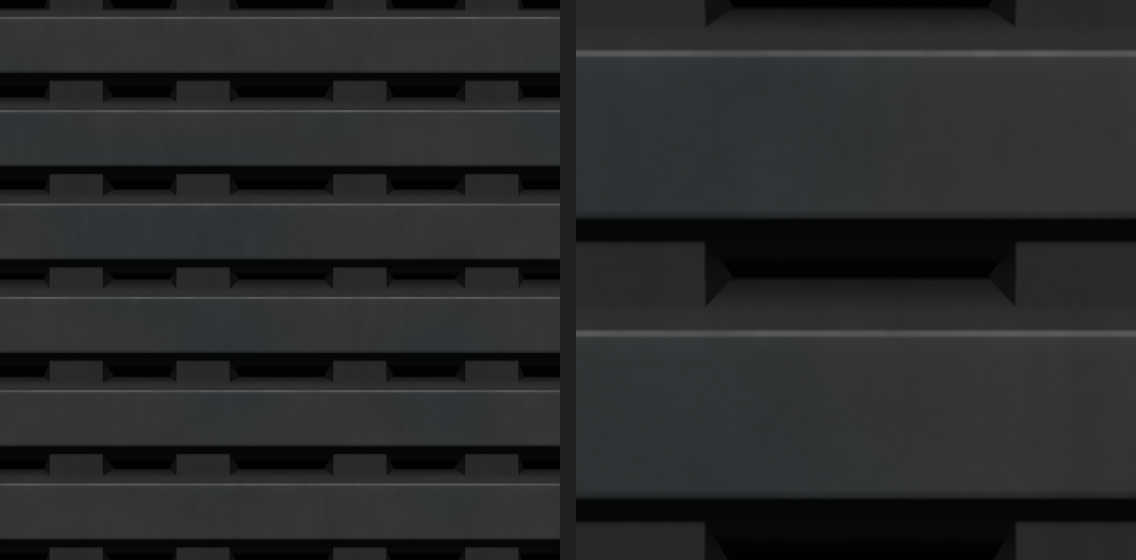
Left, the full canvas; right, a detail of the centre.
Write a WebGL 2 fragment shader that draws this texture.

```glsl
#version 300 es
precision highp float;
// Dark slatted grille: six horizontal bars over recessed slots split by four blocks.

uniform vec2 u_resolution;
out vec4 outColor;

// Layout in grid units: the canvas is SIDE units wide and high.
const float SIDE = 768.0;
const float ROWS = 6.0;
const float PITCH = SIDE / ROWS;
const float FIRST_EDGE = 24.5;    // top edge of the first bar, from the top
const float BAR_END = 75.5;
const float BLOCK_TOP = 86.0;
const float BLOCK_END = 116.0;
const float BLOCK_WIDTH = 73.0;
const float BLOCK_LEFT[4] = float[4](68.0, 242.0, 457.0, 638.0);
const float LEDGE_DEPTH[6] = float[6](19.0, 20.5, 25.0, 19.5, 21.0, 13.0);

const vec3 BAR_WARM = vec3(0.205, 0.206, 0.204);
const vec3 BAR_COOL = vec3(0.184, 0.199, 0.205);
const vec3 EDGE_LIGHT = vec3(0.37, 0.375, 0.37);
const vec3 BLOCK_GREY = vec3(0.158, 0.162, 0.165);
const vec3 LEDGE_LIGHT = vec3(0.182, 0.182, 0.182);
const vec3 LEDGE_DARK = vec3(0.105, 0.106, 0.106);
const vec3 SLOT_SHADE = vec3(0.027, 0.034, 0.033);
const vec3 SLOT_BLACK = vec3(0.004, 0.005, 0.005);
const vec3 WALL_GREY = vec3(0.062, 0.067, 0.067);
const vec3 UNDER_BAR = vec3(0.019, 0.026, 0.026);

float hash(vec2 p) {
  return fract(sin(dot(p, vec2(127.1, 311.7))) * 43758.5453);
}

// Value noise that wraps after the given whole number of cells.
float wrapNoise(vec2 uv, vec2 cells) {
  vec2 p = uv * cells;
  vec2 i = floor(p);
  vec2 f = fract(p);
  f = f * f * (3.0 - 2.0 * f);
  vec2 a = mod(i, cells);
  vec2 b = mod(i + 1.0, cells);
  float low = mix(hash(a), hash(vec2(b.x, a.y)), f.x);
  float high = mix(hash(vec2(a.x, b.y)), hash(b), f.x);
  return mix(low, high, f.y);
}

// Soft step at an edge, and soft band between two edges.
float rise(float edge, float v, float soft) {
  return smoothstep(edge - soft, edge + soft, v);
}

float band(float start, float end, float v, float soft) {
  return rise(start, v, soft) * (1.0 - rise(end, v, soft));
}

// Slanted side wall of a slot; side is the distance away from the block.
float wallMask(float side, float width, float d, float ledgeTop, float soft) {
  float t = clamp(side / width, 0.0, 1.0);
  float upper = mix(BLOCK_TOP, ledgeTop - 2.0, t);
  float lower = mix(BLOCK_END, ledgeTop, t);
  return band(0.0, width, side, soft) * band(upper, lower, d, soft);
}

// Recess below a bar: slot, ledge, side walls and blocks.
vec3 recess(float x, float d, float ledgeTop, float soft) {
  vec3 slot = mix(SLOT_SHADE, SLOT_BLACK, smoothstep(91.0, 98.0, d));
  vec3 ledge = mix(LEDGE_DARK, LEDGE_LIGHT, smoothstep(ledgeTop, 121.0, d));
  vec3 color = mix(slot, ledge, rise(ledgeTop, d, soft * 1.6));
  vec3 blockColor = mix(BLOCK_GREY, LEDGE_LIGHT, smoothstep(113.0, 121.0, d));
  blockColor *= mix(0.8, 1.0, smoothstep(BLOCK_TOP, BLOCK_TOP + 4.0, d));

  for (int i = 0; i < 4; i++) {
    float left = BLOCK_LEFT[i];
    float dx = mod(x - left + SIDE * 0.5, SIDE) - SIDE * 0.5;
    float across = left / SIDE;
    float rightWall = wallMask(dx - BLOCK_WIDTH, mix(15.5, 5.0, across), d, ledgeTop, soft);
    float leftWall = wallMask(-dx, mix(6.0, 16.0, across), d, ledgeTop, soft);
    vec3 wall = mix(SLOT_SHADE, WALL_GREY, smoothstep(BLOCK_TOP, 104.0, d));
    color = mix(color, wall, max(rightWall, leftWall));
    color = mix(color, blockColor, band(0.0, BLOCK_WIDTH, dx, soft));
  }
  return mix(UNDER_BAR, color, rise(BLOCK_TOP, d, soft));
}

// Bar face with a slow drift between warm and cool grey.
vec3 barFace(vec2 uv, float row, float d) {
  float drift = 0.75 * wrapNoise(uv, vec2(5.0, 6.0)) + 0.25 * hash(vec2(row, 4.0));
  vec3 color = mix(BAR_WARM, BAR_COOL, smoothstep(0.25, 0.8, drift));
  color *= 1.0 + 0.06 * (1.0 - smoothstep(1.0, 12.0, d));
  return color * (1.0 - 0.3 * smoothstep(BAR_END - 5.0, BAR_END, d));
}

void main() {
  vec2 uv = gl_FragCoord.xy / u_resolution;
  float soft = max(1.0, 0.7 * SIDE / u_resolution.y);

  // Row cell: d runs downward from the bar's lit top edge.
  float fromTop = mod((1.0 - uv.y) * SIDE - FIRST_EDGE + 6.0, SIDE);
  float row = min(floor(fromTop / PITCH), ROWS - 1.0);
  float d = fromTop - row * PITCH - 6.0;
  float ledgeTop = PITCH - LEDGE_DEPTH[int(row)];

  vec3 color = d < 0.0 ? LEDGE_LIGHT : recess(uv.x * SIDE, d, ledgeTop, soft);
  color = mix(color, barFace(uv, row, d), band(0.0, BAR_END, d, soft));

  // Worn bright line along the top edge.
  float wear = wrapNoise(uv, vec2(24.0, 6.0)) * 0.6 + wrapNoise(uv, vec2(90.0, 12.0)) * 0.4;
  float line = 1.0 - smoothstep(0.4, 1.4 + soft, abs(d));
  color = mix(color, EDGE_LIGHT, line * mix(0.6, 1.0, wear));

  // Smudges, faint upright streaks and fine grain.
  float smudge = wrapNoise(uv, vec2(22.0, 24.0)) - 0.5;
  float streak = wrapNoise(uv, vec2(84.0, 18.0)) - 0.5;
  float grain = wrapNoise(uv, vec2(190.0)) - 0.5;
  color *= 1.0 + 0.05 * smudge + 0.035 * streak + 0.035 * grain;

  outColor = vec4(color, 1.0);
}
```
